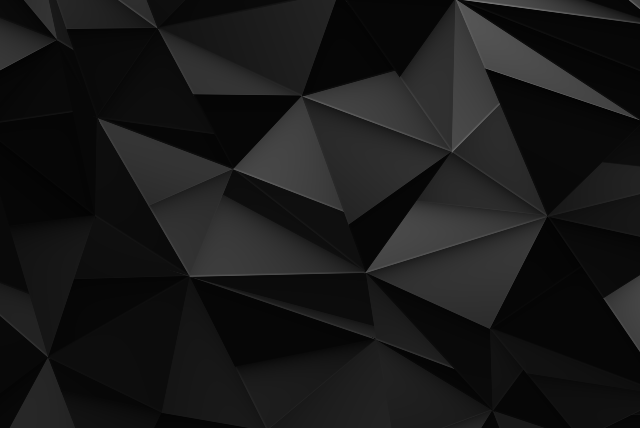
Write a WebGL 2 fragment shader that draws this background.

```glsl
#version 300 es
precision highp float;

uniform vec2 u_resolution;
out vec4 fragColor;

// Lengths are fractions of the canvas height
const vec2 GRID_U = vec2(0.285, -0.135);  // slanted lattice axes
const vec2 GRID_V = vec2(0.115, 0.235);
const float JITTER = 0.74;
const float SPLIT_CHANCE = 0.65;

const float DARK_TONE = 0.022;
const float LIT_TONE = 0.31;
const float TONE_POWER = 2.1;
const float GRADIENT = 1.5;               // tone slope across a facet
const vec3 LIGHT_FALLOFF = vec3(0.45, 0.35, 0.35); // base, right, up

const float RIM_WIDTH = 0.0028;
const float RIM_LIGHT = 0.11;
const float SHADOW_WIDTH = 0.11;
const float SHADOW_DEPTH = 0.65;

float hash(vec2 p) {
    return fract(sin(dot(p, vec2(127.1, 311.7))) * 43758.5453);
}

vec2 latticePoint(vec2 id) {
    vec2 offset = vec2(hash(id + 3.7), hash(id + 19.3)) - 0.5;
    return mat2(GRID_U, GRID_V) * (id + JITTER * offset);
}

// Inward normal in xy, signed distance in z (positive inside)
vec3 edgeInfo(vec2 p, vec2 a, vec2 b, vec2 inner) {
    vec2 along = normalize(b - a);
    vec2 normal = vec2(-along.y, along.x);
    normal *= dot(inner - a, normal) < 0.0 ? -1.0 : 1.0;
    return vec3(normal, dot(p - a, normal));
}

// Lower edges catch a thin rim, upper edges lie in a soft shadow
void lightEdge(vec3 edge, float chance, float pixel, inout float rim, inout float shade) {
    float width = max(RIM_WIDTH, pixel);
    float lower = smoothstep(0.1, 0.8, edge.y);
    float upper = smoothstep(0.1, 0.8, -edge.y);
    float dist = max(edge.z, 0.0);
    rim = max(rim, lower * chance * (1.0 - smoothstep(0.0, width * 1.6, dist)));
    float depth = SHADOW_DEPTH * upper * chance;
    shade *= 1.0 - depth * exp(-4.0 * dist / SHADOW_WIDTH);
}

// Paints one shaded triangle over the tone below it
void drawFacet(vec2 p, vec2 a, vec2 b, vec2 c, vec2 seed, float light, float pixel, inout float tone) {
    vec3 ab = edgeInfo(p, a, b, c);
    vec3 bc = edgeInfo(p, b, c, a);
    vec3 ca = edgeInfo(p, c, a, b);
    float inside = min(ab.z, min(bc.z, ca.z));
    float cover = smoothstep(-pixel, 0.0, inside);
    if (cover <= 0.0) return;

    float angle = 6.2832 * hash(seed + 5.1);
    float slope = dot(p - (a + b + c) / 3.0, vec2(cos(angle), sin(angle)));
    float level = pow(hash(seed + 8.9), TONE_POWER);
    level *= clamp(1.0 + GRADIENT * slope, 0.6, 1.4);

    float rim = 0.0;
    float shade = 1.0;
    lightEdge(ab, hash(seed + 11.3), pixel, rim, shade);
    lightEdge(bc, hash(seed + 23.9), pixel, rim, shade);
    lightEdge(ca, hash(seed + 37.1), pixel, rim, shade);

    float facet = (DARK_TONE + LIT_TONE * level * light) * shade;
    facet += RIM_LIGHT * rim * light * (0.4 + level);
    tone = mix(tone, facet, cover);
}

// Some triangles are folded from one corner into two slivers
void drawTriangle(vec2 p, vec2 a, vec2 b, vec2 c, vec2 seed, float light, float pixel, inout float tone) {
    if (hash(seed + 51.7) < SPLIT_CHANCE) {
        vec2 fold = mix(b, c, mix(0.2, 0.8, hash(seed + 63.1)));
        drawFacet(p, a, b, fold, seed + 0.31, light, pixel, tone);
        drawFacet(p, a, fold, c, seed + 0.67, light, pixel, tone);
    } else {
        drawFacet(p, a, b, c, seed, light, pixel, tone);
    }
}

void main() {
    vec2 p = gl_FragCoord.xy / u_resolution.y;
    vec2 uv = gl_FragCoord.xy / u_resolution;
    float pixel = 1.0 / u_resolution.y;
    float light = dot(LIGHT_FALLOFF, vec3(1.0, uv));
    vec2 cell = floor(inverse(mat2(GRID_U, GRID_V)) * p);
    float tone = DARK_TONE;

    // Each lattice cell is cut along a random diagonal
    for (int j = -1; j <= 1; j++) {
        for (int i = -1; i <= 1; i++) {
            vec2 id = cell + vec2(i, j);
            vec2 a = latticePoint(id);
            vec2 b = latticePoint(id + vec2(1.0, 0.0));
            vec2 c = latticePoint(id + vec2(1.0, 1.0));
            vec2 d = latticePoint(id + vec2(0.0, 1.0));
            bool flip = hash(id + 71.9) < 0.5;
            drawTriangle(p, a, b, flip ? d : c, id + 0.13, light, pixel, tone);
            drawTriangle(p, c, d, flip ? b : a, id + 0.47, light, pixel, tone);
        }
    }
    fragColor = vec4(vec3(tone), 1.0);
}
```
